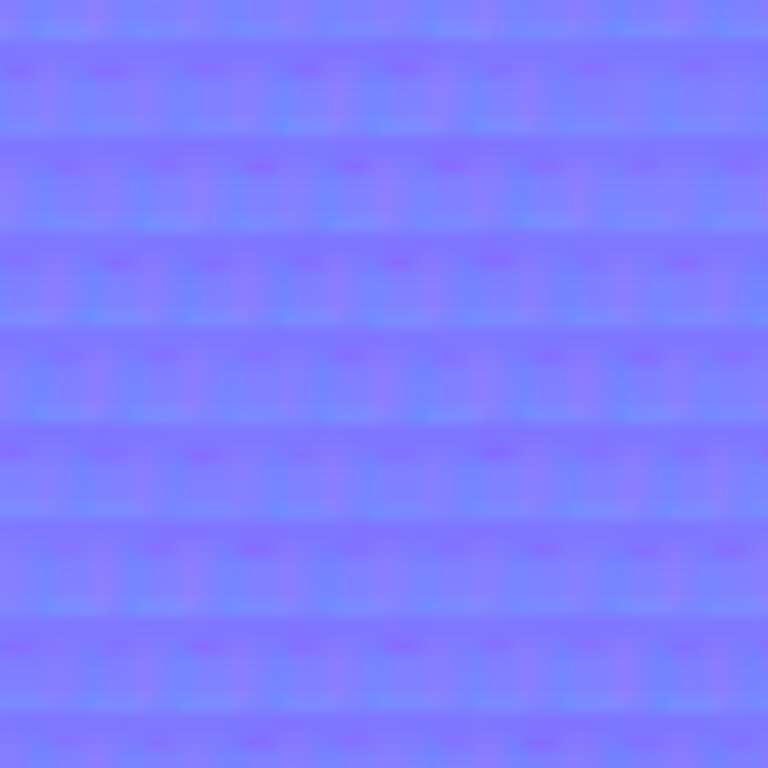
Give the GLSL for this texture map, as a Shadertoy shader.

```glsl
// Tangent-space normal map of a soft plain weave: eight staggered rows of eight
// raised floats. Each float tilts red at its sides and green at its ends;
// periodic value noise bends the threads and varies their strength.

#define REPEATS 8.0
#define ROW_PHASE 0.64
#define EVEN_SHIFT 0.94
#define ODD_SHIFT 0.45
#define FLOAT_WIDTH 0.60
#define SIDE_TILT 0.040
#define GROOVE_TILT 0.026
#define DENT_TILT 0.055
#define WARP 0.09
#define WEAR 0.016
#define RIBS 9.0
#define FLAT_COLOR vec3(0.496, 0.490, 1.0)

float hash(vec2 p) {
    vec3 q = fract(vec3(p.xyx) * 0.1031);
    q += dot(q, q.yzx + 33.33);
    return fract((q.x + q.y) * q.z);
}

// Value noise that wraps after the given number of cells
float noise(vec2 p, vec2 period) {
    vec2 i = floor(p), f = fract(p);
    f = f * f * (3.0 - 2.0 * f);
    vec2 a = mod(i, period), b = mod(i + 1.0, period);
    return mix(mix(hash(a), hash(vec2(b.x, a.y)), f.x),
               mix(hash(vec2(a.x, b.y)), hash(b), f.x), f.y);
}

float bump(float x, float width) {
    x /= width;
    return exp(-x * x);
}

// Signed distance to the nearest repeat of zero
float wrapped(float x) {
    return x - floor(x + 0.5);
}

void mainImage(out vec4 fragColor, in vec2 fragCoord) {
    vec2 p = fragCoord / iResolution.xy * REPEATS;
    vec2 period = vec2(REPEATS);

    // Uneven thread spacing
    vec2 bend = vec2(noise(p * vec2(1.0, 0.5) + 0.3, period * vec2(1.0, 0.5)),
                     noise(p + 0.7, period)) - 0.5;
    vec2 q = p + bend * vec2(2.0, 0.5) * WARP;

    // Staggered cell: v rises from the lower end, u runs from the left side
    q.y -= ROW_PHASE;
    float row = floor(q.y + 0.12);
    float v = q.y - row;
    q.x -= mod(row, 2.0) < 0.5 ? EVEN_SHIFT : ODD_SHIFT;
    float column = floor(q.x + 0.2);
    float u = q.x - column;
    vec2 cell = mod(vec2(column, row), REPEATS);
    float strength = mix(0.65, 1.25, hash(cell + 19.0));
    float dentStrength = mix(0.55, 1.2, hash(cell + 47.0));

    // Sides of the raised float
    float span = smoothstep(-0.12, 0.06, v) * (1.0 - smoothstep(0.48, 0.87, v));
    float leftSide = bump(u, 0.12) * span * strength;
    float rightSide = bump(u - FLOAT_WIDTH, 0.14) * span * strength;

    // Bright lower end, shaded groove and the dent at the upper end
    float lip = bump(v, v < 0.0 ? 0.06 : 0.13);
    float top = smoothstep(-0.08, 0.1, u) * (1.0 - smoothstep(0.45, 0.7, u));
    float groove = bump(wrapped(v - 0.83), 0.17);
    float dent = bump(u - 0.24, 0.21) * bump(v - 0.62, v < 0.62 ? 0.075 : 0.11);
    float body = smoothstep(0.0, 0.12, v) * (1.0 - smoothstep(0.35, 0.62, v));

    vec3 color = FLAT_COLOR;
    color.r += SIDE_TILT * (rightSide - leftSide);
    color.r += 0.022 * dent * dentStrength - 0.012 * lip;
    color.g += 0.016 * leftSide - 0.006 * rightSide;
    color.g += lip * (0.030 + 0.026 * top * strength) + 0.014 * body;
    color.g -= GROOVE_TILT * groove + DENT_TILT * dent * dentStrength;

    // Fine ribs across the threads and broad wear
    float ribFade = noise(p * 2.0 + 5.0, period * 2.0);
    color.g += 0.006 * ribFade * cos(6.2831853 * RIBS * p.y);
    color.r += WEAR * (noise(p * vec2(2.0, 1.0), period * vec2(2.0, 1.0)) - 0.5);
    color.g += WEAR * (noise(p * vec2(1.0, 2.0) + 3.0, period * vec2(1.0, 2.0)) - 0.5);

    fragColor = vec4(clamp(color, 0.0, 1.0), 1.0);
}
```
